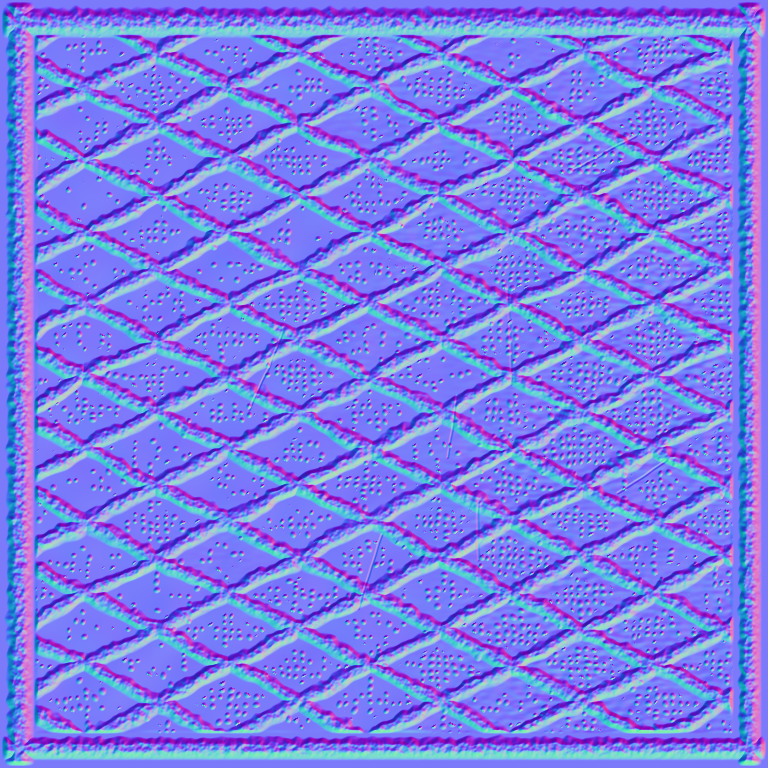
Reproduce this texture map procedurally as a Shadertoy shader.

```glsl
// Tangent-space normal map of a worn, framed panel with a raised diamond lattice.

const vec2  DIAMOND      = vec2(0.185, 0.0941);  // width and height of one diamond
const vec2  CROSSING     = vec2(0.389, 0.650);   // one point where two ridges cross
const float RIDGE_HEIGHT = 0.0088;
const float FRAME_HEIGHT = 0.0120;
const float FRAME_INNER  = 0.047;                // distance from edge to frame's inner side
const float BEAD_FREQ    = 125.0;
const float BEAD_HEIGHT  = 0.0046;
const float PEBBLE_SIZE  = 0.0100;
const float PEBBLE_HEIGHT = 0.0030;
const float WEAR_HEIGHT  = 0.0024;
const int   CRACKS       = 7;
const float CRACK_DEPTH  = 0.0012;
const float SAMPLE_STEP  = 0.0011;
const vec3  ENCODE_BIAS  = vec3(-0.02, -0.02, -0.015);

vec2 hash2(vec2 p) {
    vec3 q = fract(p.xyx * vec3(0.1031, 0.1030, 0.0973));
    q += dot(q, q.yzx + 33.33);
    return fract((q.xx + q.yz) * q.zy);
}

float cornerSlope(vec2 cell, vec2 offset) {
    return dot(hash2(cell) * 2.0 - 1.0, offset);
}

float gradientNoise(vec2 p) {
    vec2 i = floor(p), f = p - i;
    vec2 w = f * f * f * (f * (f * 6.0 - 15.0) + 10.0);
    vec2 e = vec2(1.0, 0.0);
    float low  = mix(cornerSlope(i, f), cornerSlope(i + e, f - e), w.x);
    float high = mix(cornerSlope(i + e.yx, f - e.yx), cornerSlope(i + e.xx, f - e.xx), w.x);
    return mix(low, high, w.y);
}

// Raised bar across signed distance s: smooth below, steeper and ragged above.
float bar(float s, float halfWidth, float ragged) {
    return smoothstep(-halfWidth, -0.1 * halfWidth, s)
         * smoothstep(halfWidth, 0.35 * halfWidth, s + ragged);
}

float segmentDistance(vec2 p, vec2 a, vec2 b) {
    vec2 pa = p - a, ba = b - a;
    return length(pa - ba * clamp(dot(pa, ba) / dot(ba, ba), 0.0, 1.0));
}

float frameBars(vec2 p, float ragged) {
    float sides = max(bar(0.027 - p.x, 0.018, ragged), bar(0.977 - p.x, 0.015, ragged));
    float ends  = max(bar(p.y - 0.970, 0.020, ragged), bar(p.y - 0.025, 0.015, ragged));
    return max(sides, ends);
}

// Small round bumps gathered near the middle of each diamond.
float pebbles(vec2 p, vec2 diamondId, vec2 local, float wear) {
    vec2 q = p / PEBBLE_SIZE + hash2(diamondId + 7.0) * 5.0;
    vec2 cell = floor(q);
    vec2 rnd = hash2(cell + 31.0);
    float radius = mix(0.26, 0.48, rnd.x);
    float bump = smoothstep(radius, 0.08, length(q - cell - 0.5 - (rnd - 0.5) * 0.3));
    float reach = max(abs(local.x), abs(local.y));
    float crowd = mix(0.25, 0.95, hash2(diamondId).x) + 0.3 * wear;
    float density = crowd * smoothstep(0.40, 0.10, reach) + 0.04 + 0.12 * wear;
    return bump * step(hash2(cell + 83.0).y, density);
}

float cracks(vec2 p) {
    float depth = 0.0;
    for (int i = 0; i < CRACKS; i++) {
        vec2 start = 0.1 + 0.75 * hash2(vec2(float(i) + 3.0, 19.0));
        vec2 rnd = hash2(vec2(float(i) + 11.0, 47.0));
        float angle = mix(0.4, 1.7, rnd.x);
        vec2 end = start + vec2(cos(angle), sin(angle)) * mix(0.06, 0.13, rnd.y);
        depth = max(depth, smoothstep(0.0022, 0.0003, segmentDistance(p, start, end)));
    }
    return depth;
}

float surfaceHeight(vec2 p) {
    vec2 edges = min(p, 1.0 - p);
    float edge = min(edges.x, edges.y);
    float inside = smoothstep(FRAME_INNER - 0.002, FRAME_INNER + 0.003, edge);
    float bead = gradientNoise(p * BEAD_FREQ) + 0.35 * gradientNoise(p * BEAD_FREQ * 1.9 + 17.0);
    float ragged = 0.006 * gradientNoise(p * 85.0 + 41.0);

    // Wavering diagonal coordinates: whole numbers lie on the ridges
    vec2 warp = vec2(gradientNoise(p * 13.0), gradientNoise(p * 13.0 + 57.0)) * 0.009
              + vec2(gradientNoise(p * 43.0 + 9.0), gradientNoise(p * 43.0 + 71.0)) * 0.004;
    vec2 grid = (p + warp - CROSSING) / DIAMOND;
    vec2 diagonal = vec2(grid.y + grid.x, grid.y - grid.x);
    vec2 toRidge = (fract(diagonal + 0.5) - 0.5) / length(1.0 / DIAMOND);

    // Lattice, with uneven strength and beaded relief
    float halfWidth = 0.0115 + 0.004 * gradientNoise(p * 21.0 + 5.0);
    float falling = bar(toRidge.x, halfWidth, ragged);
    float rising = bar(toRidge.y, halfWidth, ragged);
    float ridge = max(falling, rising);
    float strength = 0.95 + 0.5 * gradientNoise(p * 9.0 + 23.0);
    float lattice = ridge * (RIDGE_HEIGHT * strength + BEAD_HEIGHT * bead);

    // Pebbled and scuffed ground, rougher toward the right
    float wear = smoothstep(0.35, 1.0, p.x + 0.5 * gradientNoise(p * 5.0));
    float stones = pebbles(p + warp, floor(diagonal), fract(diagonal) - 0.5, wear);
    float scuff = gradientNoise(p * vec2(65.0, 120.0) + 29.0) * wear;
    float ground = PEBBLE_HEIGHT * stones * (1.0 - ridge) + WEAR_HEIGHT * scuff
                 + 0.003 * gradientNoise(p * 16.0 + 37.0) - CRACK_DEPTH * cracks(p + warp * 0.4);

    // Frame
    float border = frameBars(p, ragged) * smoothstep(0.003, 0.010, edge);
    float frame = border * (FRAME_HEIGHT + 1.1 * BEAD_HEIGHT * bead);
    return frame + inside * (lattice + ground);
}

void mainImage(out vec4 fragColor, in vec2 fragCoord) {
    vec2 p = fragCoord / iResolution.xy;
    vec2 d = vec2(SAMPLE_STEP, 0.0);
    vec2 slope = vec2(surfaceHeight(p + d.xy) - surfaceHeight(p - d.xy),
                      surfaceHeight(p + d.yx) - surfaceHeight(p - d.yx)) / (2.0 * SAMPLE_STEP);
    // Red points right, green points down
    vec3 normal = normalize(vec3(-slope.x, slope.y, 1.0));
    fragColor = vec4(clamp(normal * 0.5 + 0.5 + ENCODE_BIAS, 0.0, 1.0), 1.0);
}
```
